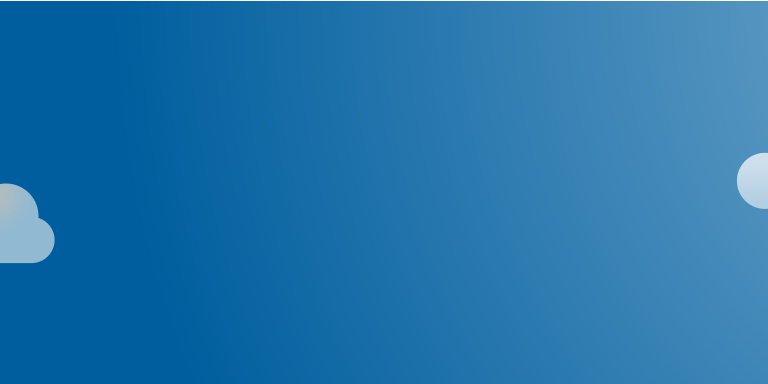
Give the GLSL for this background, as a WebGL 1 fragment shader.

```glsl
precision highp float;
// A blue sky brightened by a wide glow beyond the upper right corner, with a
// pale cloud cut by the left edge, a puff cut by the right and a thin top rim.
// Shapes are distance functions in a space two units wide and one unit high.

uniform vec2 u_resolution;

#define GLOW_CENTER vec2(2.865, 1.0)
#define GLOW_RADIUS 2.565
#define SKY_DEEP vec3(0.0, 0.37, 0.62)
#define SKY_GLOW vec3(0.50, 0.69, 0.82)
#define CLOUD_BLUE vec3(0.57, 0.725, 0.825)
#define CLOUD_WARM vec3(0.69, 0.74, 0.75)
#define PUFF_LOW vec3(0.70, 0.81, 0.885)
#define PUFF_HIGH vec3(0.81, 0.88, 0.925)
#define RIM_HEIGHT 0.0026

float circle(vec2 p, vec2 center, float radius) {
  return length(p - center) - radius;
}

float box(vec2 p, vec2 center, vec2 halfSize) {
  vec2 d = abs(p - center) - halfSize;
  return length(max(d, 0.0)) + min(max(d.x, d.y), 0.0);
}

// Coverage of a shape, softened over about one pixel.
float cover(float dist) {
  return clamp(0.5 - dist * u_resolution.y, 0.0, 1.0);
}

// Flat-bottomed cloud: tall dome, round right end and a filled base.
float cloud(vec2 p) {
  float dome = circle(p, vec2(0.0156, 0.4375), 0.0846);
  float end = circle(p, vec2(0.082, 0.375), 0.0602);
  float base = box(p, vec2(-0.1, 0.375), vec2(0.182, 0.0602));
  return min(dome, min(end, base));
}

void main() {
  vec2 p = gl_FragCoord.xy / u_resolution * vec2(2.0, 1.0);

  // Sky
  float glow = clamp(1.0 - distance(p, GLOW_CENTER) / GLOW_RADIUS, 0.0, 1.0);
  vec3 color = mix(SKY_DEEP, SKY_GLOW, glow);

  // Left cloud, warmer toward its upper left
  float warmth = 1.0 - smoothstep(0.0, 0.11, distance(p, vec2(-0.01, 0.49)));
  vec3 cloudColor = mix(CLOUD_BLUE, CLOUD_WARM, warmth);
  color = mix(color, cloudColor, cover(cloud(p)));

  // Right puff, lighter toward its top
  vec3 puffColor = mix(PUFF_LOW, PUFF_HIGH, smoothstep(0.455, 0.602, p.y));
  color = mix(color, puffColor, cover(circle(p, vec2(1.992, 0.529), 0.073)));

  // Bright rim along the top edge
  color = mix(color, vec3(1.0), cover(1.0 - RIM_HEIGHT - p.y));

  gl_FragColor = vec4(color, 1.0);
}
```
